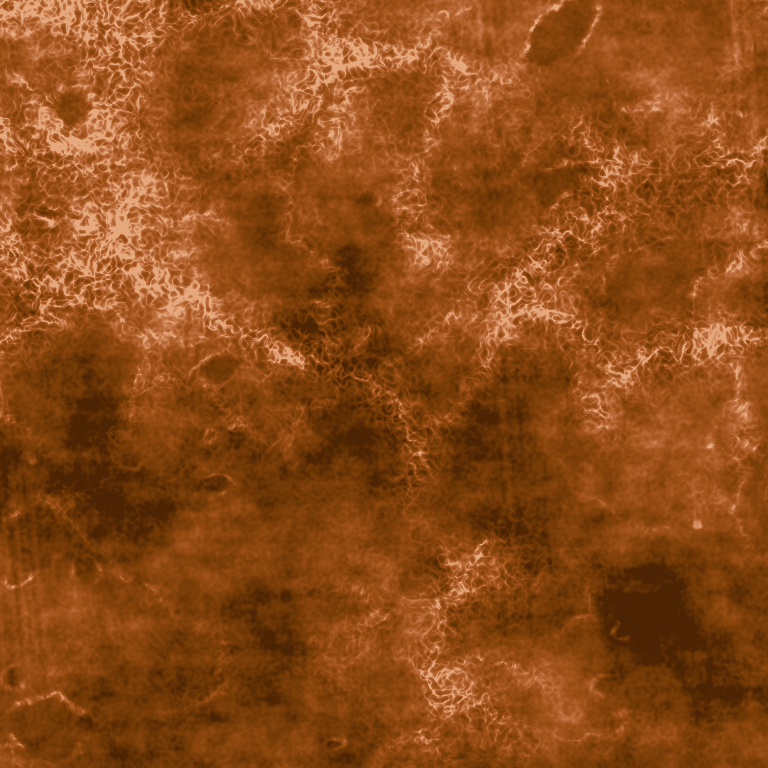
A WebGL 2 fragment shader for this texture:

```glsl
#version 300 es
precision highp float;

uniform vec2 u_resolution;
out vec4 fragColor;

const vec3 RAMP[6] = vec3[6](
  vec3(0.30, 0.14, 0.01), vec3(0.44, 0.22, 0.02), vec3(0.54, 0.27, 0.05),
  vec3(0.64, 0.33, 0.11), vec3(0.75, 0.44, 0.25), vec3(0.90, 0.66, 0.49));

vec2 hash2(vec2 p) {
  vec3 q = fract(vec3(p.xyx) * vec3(0.1031, 0.1030, 0.0973));
  q += dot(q, q.yzx + 33.33);
  return fract((q.xx + q.yz) * q.zy);
}

float slope(vec2 cell, vec2 offset) {
  float angle = 6.2832 * hash2(cell + 57.0).x;
  return dot(vec2(cos(angle), sin(angle)), offset);
}

// Gradient noise, centred on zero
float noise(vec2 p) {
  vec2 i = floor(p), f = p - i;
  vec2 u = f * f * f * (f * (f * 6.0 - 15.0) + 10.0);
  vec2 e = vec2(1.0, 0.0);
  return mix(mix(slope(i, f), slope(i + e, f - e), u.x),
             mix(slope(i + e.yx, f - e.yx), slope(i + 1.0, f - 1.0), u.x), u.y);
}

float fbm(vec2 p) {
  float sum = 0.0, amplitude = 0.5;
  for (int i = 0; i < 5; i++) {
    sum += amplitude * noise(p);
    p = mat2(1.6, 1.2, -1.2, 1.6) * p + 11.7;
    amplitude *= 0.5;
  }
  return sum;
}

// Pale line along the zero crossings of a noise field
float ridge(float field, float sharpness) {
  return exp(-abs(field) * sharpness);
}

// Scattered ovals: x is the rim, y is the filled core
vec2 ovals(vec2 p, float scale, float share, float radius, float rimWidth) {
  vec2 home = floor(p * scale), result = vec2(0.0);
  for (int y = -1; y <= 1; y++) {
    for (int x = -1; x <= 1; x++) {
      vec2 id = home + vec2(x, y);
      vec2 traits = hash2(id + scale * 7.0);
      vec2 d = p - (id + 0.2 + 0.6 * hash2(id + 131.0)) / scale;
      float tilt = (traits.y - 0.5) * 1.6;
      d = mat2(cos(tilt), -sin(tilt), sin(tilt), cos(tilt)) * d;
      d.y *= 1.0 + 0.7 * traits.y;
      float size = radius * (0.5 + 0.7 * hash2(id + 19.0).y);
      float edge = length(d) - size * (1.0 + 0.3 * noise(0.7 * d / size + id + 0.43));
      float present = step(traits.x, share);
      float rim = exp(-edge * edge / (rimWidth * rimWidth));
      float core = 1.0 - smoothstep(-rimWidth, rimWidth, edge);
      result = max(result, present * vec2(rim, core));
    }
  }
  return result;
}

// Faint, nearly vertical scratches gathered in bands
float scratches(vec2 p) {
  float x = p.x + 0.09 * p.y;
  float band = smoothstep(0.12, 0.4, noise(vec2(x * 9.0, p.y * 1.2)));
  return band * noise(vec2(x * 130.0, p.y * 4.0));
}

vec3 rampColor(float tone) {
  float t = clamp(tone, 0.0, 1.0) * 5.0;
  int i = min(int(t), 4);
  return mix(RAMP[i], RAMP[i + 1], t - float(i));
}

void main() {
  vec2 p = gl_FragCoord.xy / min(u_resolution.x, u_resolution.y);
  vec2 ragged = vec2(fbm(p * 6.0 + 3.1), fbm(p * 6.0 + 41.3));
  vec2 frayed = vec2(fbm(p * 24.0 + 7.7), fbm(p * 24.0 + 63.9));
  vec2 q = p + 0.11 * ragged + 0.02 * frayed;

  // Cloudy ground with dark pools, mottling and horizontal smears
  float tone = 0.35 + 1.05 * fbm(p * 3.5 + 8.0) + 0.16 * (p.y - 0.5);
  tone -= 0.32 * smoothstep(0.05, 0.4, noise(q * 4.2 + 23.0));
  tone += 0.4 * fbm(q * 13.0 + 51.0) + 0.36 * fbm(p * 36.0);
  tone += 0.14 * noise(p * vec2(9.0, 60.0));

  // Veins, denser towards the top, filled with fine curled threads
  float density = smoothstep(-0.25, 0.3, noise(p * 2.6 + 5.0) + 0.6 * (p.y - 0.45));
  float vein = ridge(noise(q * vec2(2.7, 3.6) + 14.0), 8.0);
  float branch = ridge(noise(q * vec2(5.2, 4.4) + 71.0), 13.0);
  float web = density * max(vein, 0.7 * branch);
  float threads = ridge(noise((p + 0.03 * ragged + 0.02 * frayed) * 56.0), 6.0);
  float fine = ridge(noise((p + 0.012 * frayed) * 105.0 + 9.0), 5.0);
  float curls = 0.55 * threads + 0.5 * fine - 0.17;
  tone += web * (0.14 + curls);

  // Thin wisps and weak curls over the open ground
  float wisp = ridge(noise(q * 7.0 + 33.0), 22.0) * smoothstep(-0.15, 0.3, noise(p * 8.0));
  tone += wisp * (0.1 + 0.4 * curls);
  tone += 0.16 * (curls - 0.2) * smoothstep(-0.2, 0.3, noise(p * 10.0 + 29.0));

  // Large hollows and small rings with broken pale rims
  float broken = smoothstep(-0.35, 0.35, noise(p * 28.0 + 2.0));
  float rimTone = broken * (0.2 + 0.5 * curls);
  vec2 hollow = ovals(p + 0.025 * frayed, 5.0, 0.4, 0.05, 0.007);
  vec2 ring = ovals(p + 0.015 * frayed, 13.0, 0.12, 0.017, 0.004);
  tone = mix(tone, 0.16 + 0.5 * fbm(p * 30.0), 0.6 * hollow.y);
  tone += rimTone * (1.1 * hollow.x + ring.x) - 0.1 * ring.y;

  // Pale specks, scratches and grain
  tone += 0.4 * ovals(p + 0.03 * frayed, 8.0, 0.12, 0.008, 0.004).y;
  tone += 0.2 * scratches(p) + 0.14 * noise(p * 150.0);

  fragColor = vec4(rampColor(tone), 1.0);
}
```
